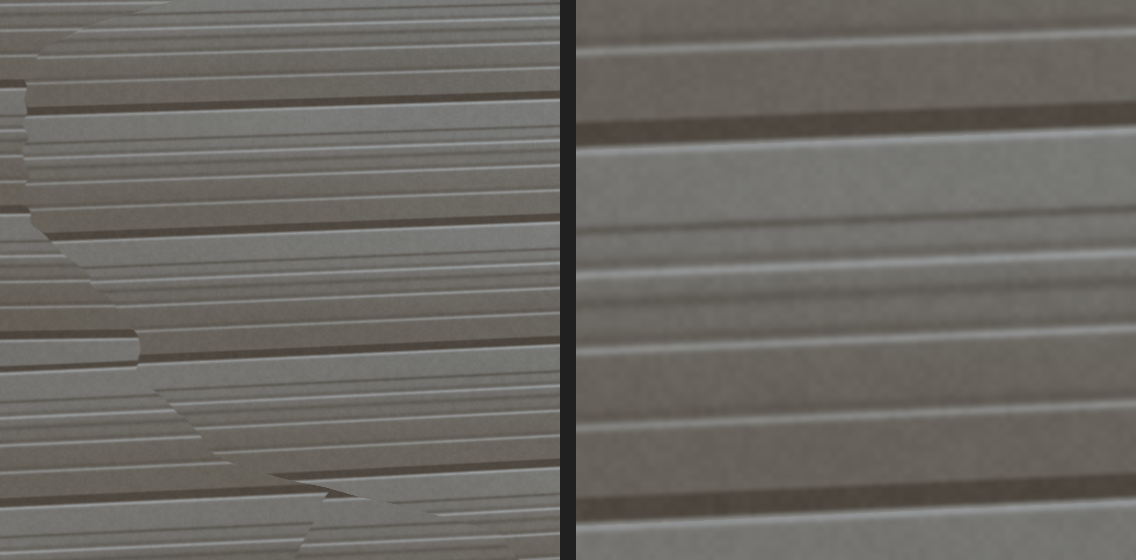
Left, the full canvas; right, a detail of the centre.
Reproduce this texture procedurally as a WebGL 2 fragment shader.

```glsl
#version 300 es
precision highp float;

uniform vec2 u_resolution;
out vec4 outColor;

#define PITCH 0.219
#define RIDGE_START 0.33
#define RIDGE_STEP 0.203
#define RIDGE_WIDTH 0.013
#define GAP_START 0.925
#define GRAIN 0.035
#define SEAM_SOFTNESS 0.003
#define BROWN vec3(0.385, 0.362, 0.328)
#define GREY vec3(0.475, 0.477, 0.470)
#define SHADOW vec3(0.290, 0.265, 0.235)
#define SHINE vec3(0.620, 0.635, 0.645)

float hash(vec2 p) {
    return fract(sin(dot(p, vec2(127.1, 311.7))) * 43758.5453);
}

float noise(vec2 p) {
    vec2 i = floor(p), f = fract(p);
    f = f * f * (3.0 - 2.0 * f);
    return mix(mix(hash(i), hash(i + vec2(1, 0)), f.x),
               mix(hash(i + vec2(0, 1)), hash(i + vec2(1, 1)), f.x), f.y);
}

float bump(float d, float width) {
    return exp(-d * d / (width * width));
}

// Bright lip with a soft shade on the face above it
vec3 addLip(vec3 color, float d, float shine) {
    color = mix(color, SHADOW, 0.3 * bump(d + 0.026, 0.018));
    return mix(color, SHINE, shine * bump(d - 0.003, RIDGE_WIDTH));
}

// One panel profile; phase grows downwards by one per panel
vec3 panel(float phase, float cool, float shine) {
    float p = fract(phase);
    float wrapped = p - step(0.5, p);
    float face = 1.0 - smoothstep(0.1, 0.75, p);
    vec3 color = mix(BROWN, GREY, clamp(0.6 * face + 0.55 * cool, 0.0, 1.0));

    // Thin grooves
    color = mix(color, SHADOW, 0.5 * bump(p - 0.215, 0.014));
    color = mix(color, SHADOW, 0.4 * bump(p - 0.41, 0.02));

    // Three minor ridges
    for (int i = 0; i < 3; i++) {
        float ridge = RIDGE_START + RIDGE_STEP * float(i);
        color = addLip(color, p - ridge, shine * (1.0 - 0.1 * float(i)));
    }

    // Deep gap and the main lip below it
    float gap = smoothstep(GAP_START - 0.012, GAP_START + 0.012, p)
              * (1.0 - smoothstep(0.98, 1.0, p));
    color = mix(color, SHADOW, 0.9 * gap);
    return mix(color, SHINE, shine * bump(wrapped - 0.005, RIDGE_WIDTH));
}

// Soft mask that is one where d is positive
float mask(float d) {
    return smoothstep(-SEAM_SOFTNESS, SEAM_SOFTNESS, d);
}

// Seam between the left pieces and the main sheet
float seamX(float t) {
    float top = max(0.0, 1.0 - t / 0.14);
    return 0.045 + 0.27 * top * top
         + 0.20 * smoothstep(0.35, 0.62, t)
         + 0.95 * max(t - 0.66, 0.0)
         + 0.36 * smoothstep(0.81, 0.96, t);
}

void main() {
    vec2 uv = gl_FragCoord.xy / u_resolution;
    float x = uv.x;
    float t = 1.0 - uv.y;
    float away = 1.0 - x;

    // Slats fan out slightly towards the lower left
    float mainPhase = (t - 0.178 - 0.032 * away) / (PITCH + 0.007 * away);
    float stripPhase = (t - 0.159 + 0.015 * x) / 0.2246;
    float lowerPhase = (t - 0.667 + 0.046 * x) / 0.241;
    float middlePhase = lowerPhase - 0.045;

    // Cool light from the upper right
    float cool = clamp(0.12 + 0.75 * x * (1.0 - 0.65 * t) + 0.2 * (1.0 - t) * (1.0 - t), 0.0, 1.0);
    float shine = 0.5 + 0.35 * x * (1.0 - 0.4 * t);
    float lowerCool = 0.3 - 0.15 * x;

    vec3 sheet = panel(mainPhase, cool, shine);
    vec3 strip = panel(stripPhase, cool, 0.6);
    vec3 lower = panel(lowerPhase, lowerCool, 0.68);
    vec3 middle = panel(middlePhase, lowerCool, 0.6);

    // Join the pieces along ragged seams
    float ragged = 0.02 * (noise(vec2(x * 12.0, t * 45.0)) - 0.5);
    float split = 0.595 - 0.5 * (t - 0.86);
    lower = mix(lower, middle, mask(x - split + 0.3 * ragged));
    vec3 left = mix(strip, lower, mask((lowerPhase + 0.05) * 0.241));
    vec3 color = mix(left, sheet, mask(x - seamX(t) + ragged));

    // Fine grain and broad uneven tone
    float grain = 0.6 * noise(uv * 230.0) + 0.4 * noise(uv * 90.0 + 17.0) - 0.5;
    float tone = noise(uv * vec2(4.0, 9.0) + 5.0) - 0.5;
    color += GRAIN * grain + 0.018 * tone;

    outColor = vec4(color, 1.0);
}
```
